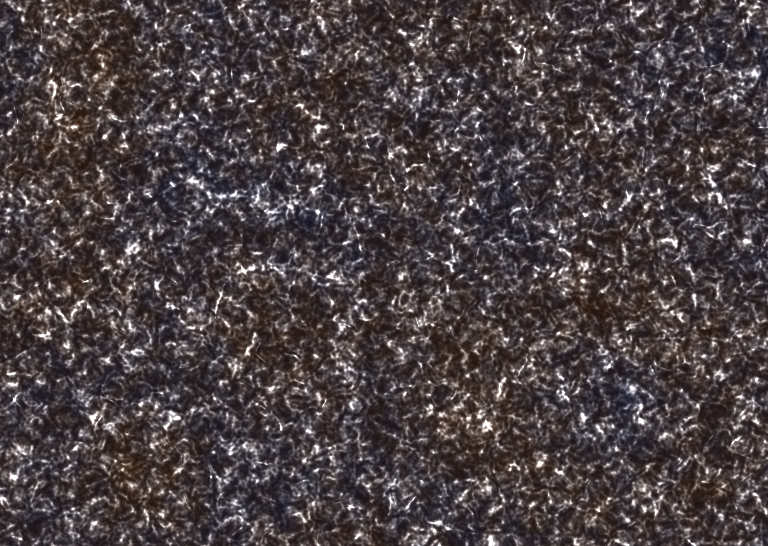
Give the GLSL for this texture, as a WebGL 2 fragment shader.

```glsl
#version 300 es
precision highp float;
// Dark speckled stone: fine pale grains, splintered shards and a few long needles.

#define PATCH_FREQ 15.0
#define GRAIN_FREQ 50.0
#define SPECK_FREQ 104.0
#define DUST_FREQ 170.0
#define WARP_AMOUNT 0.012
#define SHARD_FREQ 25.0
#define NEEDLE_FREQ 4.5
#define BASE_LIGHT 0.08
#define GRAIN_LIGHT 0.15
#define CONTRAST 0.8
#define STONE_TINT vec3(0.025, -0.013, -0.006)

uniform vec2 u_resolution;
out vec4 fragColor;

const float TAU = 6.28319;

// Two random values in 0..1 for a lattice cell
vec2 hash2(vec2 cell, uint seed) {
    uvec2 v = uvec2(ivec2(cell)) + uvec2(seed * 747u, seed * 1319u);
    v = v * 1664525u + 1013904223u;
    v.x += v.y * 1664525u;
    v.y += v.x * 1664525u;
    v ^= v >> 16u;
    v.x += v.y * 1664525u;
    v.y += v.x * 1664525u;
    v ^= v >> 16u;
    return vec2(v >> 8u) / 16777216.0;
}

float cornerSlope(vec2 cell, vec2 offset, vec2 f, uint seed) {
    float angle = TAU * hash2(cell + offset, seed).x;
    return dot(vec2(cos(angle), sin(angle)), f - offset);
}

// Gradient noise scaled to unit deviation
float noise(vec2 p, uint seed) {
    vec2 cell = floor(p), f = p - cell;
    vec2 w = f * f * f * (f * (f * 6.0 - 15.0) + 10.0);
    float low = mix(cornerSlope(cell, vec2(0, 0), f, seed),
                    cornerSlope(cell, vec2(1, 0), f, seed), w.x);
    float high = mix(cornerSlope(cell, vec2(0, 1), f, seed),
                     cornerSlope(cell, vec2(1, 1), f, seed), w.x);
    return mix(low, high, w.y) / 0.216;
}

vec2 rotate(vec2 p, float angle) {
    float c = cos(angle), s = sin(angle);
    return vec2(c * p.x - s * p.y, s * p.x + c * p.y);
}

// Scattered tapered splinters, one chance per cell; sizes are in cells
float splinters(vec2 p, float maxLength, float maxWidth, float chance, float blur, uint seed) {
    vec2 cell = floor(p);
    float cover = 0.0;
    for (int y = -1; y <= 1; y++) {
        for (int x = -1; x <= 1; x++) {
            vec2 home = cell + vec2(x, y);
            vec2 place = hash2(home, seed);
            vec2 shape = hash2(home, seed + 1u);
            vec2 kind = hash2(home, seed + 2u);
            if (kind.x > chance) continue;
            vec2 d = rotate(p - home - place, TAU * shape.x);
            float halfLength = maxLength * mix(0.3, 1.0, shape.y);
            float along = clamp(d.x, -halfLength, halfLength);
            float halfWidth = maxWidth * mix(0.5, 1.0, kind.y)
                            * (1.0 - 0.6 * abs(along) / halfLength);
            float gap = length(d - vec2(along, 0.0)) - halfWidth;
            float mask = 1.0 - smoothstep(-blur, blur, gap);
            cover = max(cover, mask * mix(0.5, 1.0, place.x));
        }
    }
    return cover;
}

void main() {
    vec2 p = gl_FragCoord.xy / u_resolution.y;
    float pixel = 1.0 / u_resolution.y;

    // Bend the grains so that they look broken and wispy
    vec2 bend = vec2(noise(p * 28.0, 1u), noise(p * 28.0, 2u));
    vec2 q = p + WARP_AMOUNT * 0.22 * bend;

    // Layered grain with near unit deviation
    float grain = 0.36 * noise(q * PATCH_FREQ, 3u)
                + 0.60 * noise(rotate(q, 0.6) * GRAIN_FREQ, 4u)
                + 0.62 * noise(rotate(q, 1.1) * SPECK_FREQ, 5u)
                + 0.30 * noise(rotate(p, 0.3) * DUST_FREQ, 6u);

    // Short shards everywhere, long needles here and there
    float shards = splinters(q * SHARD_FREQ, 0.36, 0.075, 0.45, pixel * SHARD_FREQ, 10u);
    float needles = splinters(q * NEEDLE_FREQ, 0.18, 0.013, 0.4, pixel * NEEDLE_FREQ, 20u);
    grain = 0.95 * grain - 0.06 + 1.5 * shards + 1.6 * needles;

    // Exponential tone: broad dark ground, rare bright grains
    float light = BASE_LIGHT + GRAIN_LIGHT * exp(CONTRAST * grain);

    // Slow drift between violet and brown, with small rusty spots
    float drift = noise(p * 4.0, 30u) + 0.7 * noise(p * 24.0, 31u);
    vec3 color = vec3(light) + STONE_TINT;
    color += 0.011 * drift * vec3(1.0, 0.1, -1.2);

    fragColor = vec4(clamp(color, 0.0, 1.0), 1.0);
}
```
